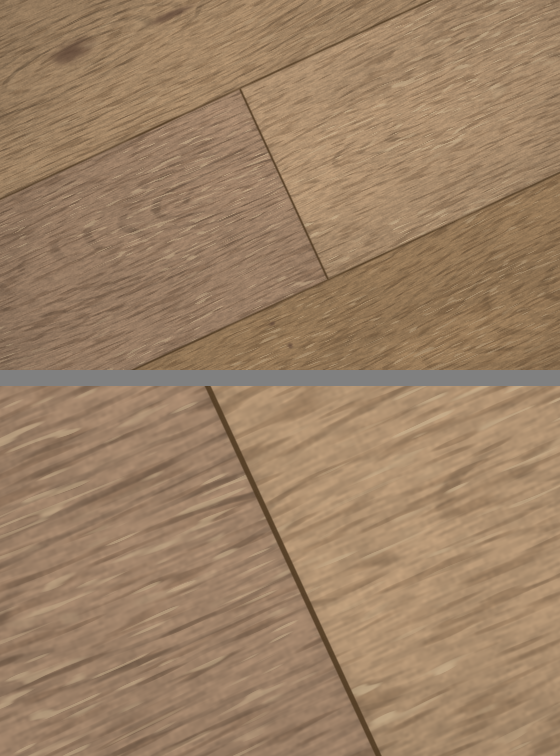
Top: the whole. Bottom: its middle third, enlarged.
A WebGL 2 fragment shader for this texture:

```glsl
#version 300 es
precision highp float;

uniform vec2 u_resolution;
out vec4 fragColor;

// Layout, in units of canvas height
const float TILT = 0.433;
const vec2 JUNCTION = vec2(0.648, 0.761);
const float PLANK_WIDTH = 0.5695;
const float PLANK_LENGTH = 2.6;
const float SEAM_HALF_WIDTH = 0.0024;

// Grain
const vec2 PORE_SCALE = vec2(20.0, 205.0);
const vec2 FIBRE_SCALE = vec2(60.0, 330.0);
const vec2 FLECK_SCALE = vec2(27.0, 230.0);
const float SPECKLE_SCALE = 260.0;
const float RING_SCALE = 350.0;
const float RING_STRETCH = 0.19;
const float RING_DARKENING = 0.17;
const float PORE_DARKENING = 0.14;
const float FIBRE_CONTRAST = 0.15;
const float SPECKLE_CONTRAST = 0.07;
const float STAIN_CONTRAST = 0.20;
const float FLECK_STRENGTH = 0.75;

// Colours
const vec3 SEAM_COLOR = vec3(0.30, 0.22, 0.13);
const vec3 KNOT_COLOR = vec3(0.34, 0.25, 0.20);
const vec3 FLECK_COLOR = vec3(0.75, 0.66, 0.53);
const vec3 PORE_TINT = vec3(0.88, 1.0, 1.12);

// Per plank kind: base tone, centre of the rings, share of flecks and of rings
const vec3 TONES[4] = vec3[4](
    vec3(0.603, 0.496, 0.380), vec3(0.630, 0.522, 0.408),
    vec3(0.565, 0.455, 0.332), vec3(0.580, 0.475, 0.384));
const vec2 RING_CENTERS[4] = vec2[4](
    vec2(-0.367, 0.281), vec2(0.452, -0.304),
    vec2(1.400, -0.850), vec2(-0.050, -0.205));
const vec4 FLECK_SHARE = vec4(0.4, 1.0, 0.6, 0.75);
const vec4 RING_SHARE = vec4(1.15, 0.6, 0.8, 1.0);

// Knots and specks: centre along and across the grain, then radii
const vec4 KNOTS[4] = vec4[4](
    vec4(-0.367, 0.281, 0.075, 0.034), vec4(-0.083, 0.259, 0.085, 0.012),
    vec4(-0.168, -0.689, 0.010, 0.009), vec4(-0.187, -0.614, 0.012, 0.007));

float hash(vec2 p) {
    vec3 q = fract(vec3(p.xyx) * 0.1031);
    q += dot(q, q.yzx + 33.33);
    return fract((q.x + q.y) * q.z);
}

float noise(vec2 p) {
    vec2 i = floor(p), f = fract(p);
    f = f * f * (3.0 - 2.0 * f);
    return mix(mix(hash(i), hash(i + vec2(1, 0)), f.x),
               mix(hash(i + vec2(0, 1)), hash(i + vec2(1, 1)), f.x), f.y);
}

float fbm(vec2 p) {
    float sum = 0.0, gain = 0.5;
    for (int i = 0; i < 4; i++) {
        sum += gain * noise(p);
        p = p * 2.03 + 17.1;
        gain *= 0.5;
    }
    return sum;
}

// One row of dashes, slid by a random amount
float lane(float x, float row) {
    x += 31.0 * hash(vec2(row, 7.0));
    float i = floor(x);
    return mix(hash(vec2(i, row)), hash(vec2(i + 1.0, row)), smoothstep(0.0, 1.0, x - i));
}

float streaks(vec2 p) {
    float row = floor(p.y);
    return mix(lane(p.x, row), lane(p.x, row + 1.0), smoothstep(0.0, 1.0, p.y - row));
}

vec3 woodColor(vec2 g, int kind) {
    vec2 seed = vec2(37.0, 71.0) * float(kind + 1);
    float warp = 0.045 * (noise(g * vec2(1.8, 5.0) + seed) - 0.5);
    float jag = 0.008 * (noise(g * vec2(10.0, 24.0) + seed) - 0.5)
              + 0.003 * (noise(g * vec2(30.0, 60.0) + seed) - 0.5);

    // Stretched rings around the plank's centre give the arched figure
    vec2 d = g - RING_CENTERS[kind];
    float radius = length(vec2(d.x * RING_STRETCH, d.y + warp)) + jag;
    float rings = smoothstep(0.35, 0.95, sin(radius * RING_SCALE));
    float figure = RING_SHARE[kind] * (0.3 + 0.7 * exp(-radius * 8.0));
    figure *= smoothstep(0.2, 0.7, noise(g * vec2(7.0, 26.0) + seed));

    // Short pores and pale flecks run along the bent grain
    vec2 bent = vec2(g.x, g.y + warp + 0.4 * jag);
    float poreNoise = streaks(bent * PORE_SCALE + seed);
    float pores = smoothstep(0.55, 0.9, poreNoise + 0.1 * rings);
    float patches = smoothstep(0.30, 0.58, fbm(g * vec2(4.0, 9.0) + seed + 11.0));
    float flecks = patches * smoothstep(0.72, 0.92, streaks(bent * FLECK_SCALE + seed + 53.0));
    float arcs = smoothstep(0.6, 1.0, sin(radius * 0.6 * RING_SCALE)) * exp(-radius * 22.0);
    flecks += 0.9 * arcs * smoothstep(0.5, 0.75, noise(g * vec2(40.0, 70.0) + seed));

    // Broad stains, fine fibre and tiny speckles
    float stain = fbm(g * vec2(3.0, 8.0) + seed + 29.0) - 0.47;
    float fibre = streaks(bent * FIBRE_SCALE + seed) - 0.5;
    float speckle = noise(g * SPECKLE_SCALE + seed) - 0.5;
    vec3 color = TONES[kind] * (1.02 + STAIN_CONTRAST * stain
        + FIBRE_CONTRAST * fibre + SPECKLE_CONTRAST * speckle);
    color *= 1.0 - RING_DARKENING * rings * figure * (0.6 + 0.6 * poreNoise);
    color *= 1.0 - PORE_DARKENING * pores * PORE_TINT;
    color = mix(color, FLECK_COLOR, FLECK_STRENGTH * min(flecks, 1.0) * FLECK_SHARE[kind]);

    // Knots fade out with a ragged edge
    for (int i = 0; i < 4; i++) {
        vec2 k = (g - KNOTS[i].xy) / KNOTS[i].zw;
        float ragged = length(k) + 0.8 * (fbm(g * vec2(18.0, 60.0)) - 0.5);
        color = mix(color, KNOT_COLOR, 0.7 * (1.0 - smoothstep(0.05, 1.2, ragged)));
    }
    return color;
}

void main() {
    vec2 p = gl_FragCoord.xy / u_resolution.y;
    float pixel = 1.0 / u_resolution.y;
    float c = cos(TILT), s = sin(TILT);
    vec2 g = mat2(c, -s, s, c) * (p - JUNCTION);

    // Staggered planks
    float row = -floor(g.y / PLANK_WIDTH);
    float along = g.x + 0.5 * PLANK_LENGTH * mod(row + 1.0, 2.0);
    float plank = floor(along / PLANK_LENGTH);
    vec3 color = woodColor(g, int(mod(row + 2.0 * plank, 4.0)));

    // Dark seams with a soft bevel, fainter along the grain
    vec2 cell = vec2(along / PLANK_LENGTH, g.y / PLANK_WIDTH);
    vec2 gap = abs(fract(cell + 0.5) - 0.5) * vec2(PLANK_LENGTH, PLANK_WIDTH);
    vec2 seam = 1.0 - smoothstep(-pixel, pixel, gap - SEAM_HALF_WIDTH);
    float cover = max(0.9 * seam.x, seam.y * (0.55 + 0.35 * noise(g * 14.0)));
    color *= 1.0 - 0.09 * exp(-min(gap.x, gap.y) / 0.006);
    color = mix(color, SEAM_COLOR, cover);

    // Light falls off toward the corners
    vec2 away = p - vec2(0.8, 0.6);
    color *= 1.05 - 0.14 * dot(away, away);
    fragColor = vec4(color, 1.0);
}
```
